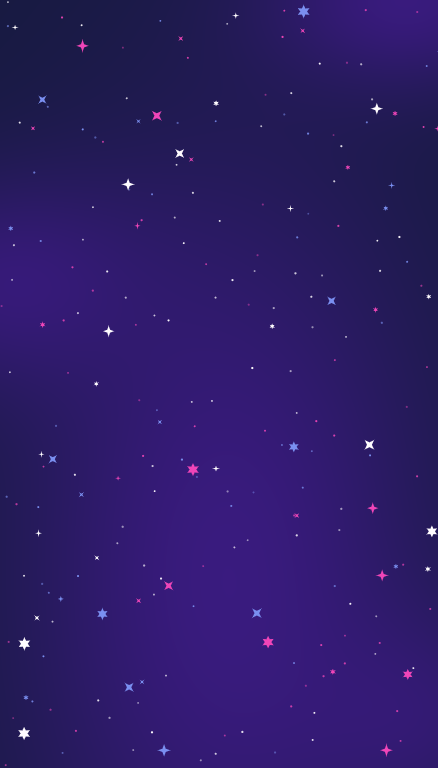
A Shadertoy shader for this background:

```glsl
// Violet night sky: soft nebula glows behind scattered white, pink and blue stars.

const float PI = 3.14159265;

// Sky
const vec3 NAVY   = vec3(0.085, 0.100, 0.245);
const vec3 VIOLET = vec3(0.250, 0.105, 0.540);

// Star colours
const vec3 WHITE = vec3(1.00, 0.99, 1.00);
const vec3 PINK  = vec3(0.94, 0.27, 0.72);
const vec3 BLUE  = vec3(0.48, 0.56, 0.94);

// Star layers: cell size and tip radius in canvas heights, share of filled cells
const float LARGE_CELL = 0.091, LARGE_RADIUS = 0.0086, LARGE_SHARE = 0.27;
const float SMALL_CELL = 0.067, SMALL_RADIUS = 0.0038, SMALL_SHARE = 0.29;
const float DUST_CELL  = 0.039, DUST_RADIUS  = 0.0014, DUST_SHARE  = 0.50;

// Ratio of valley to tip radius
const float CROSS_WAIST = 0.38;
const float HEX_WAIST   = 0.54;

float hash(vec2 p) {
    return fract(sin(dot(p, vec2(127.1, 311.7))) * 43758.5453);
}

// Elliptical Gaussian falloff
float glow(vec2 uv, vec2 center, vec2 radius) {
    vec2 d = (uv - center) / radius;
    return exp(-dot(d, d));
}

vec3 skyColor(vec2 uv) {
    // Screen-blend the glows so overlaps stay smooth
    float dark = 1.0 - 0.85 * glow(uv, vec2(0.52, 0.25), vec2(0.50, 0.55));
    dark *= 1.0 - 0.72 * glow(uv, vec2(0.02, 0.63), vec2(0.34, 0.14));
    dark *= 1.0 - 0.82 * glow(uv, vec2(0.93, 1.00), vec2(0.34, 0.12));
    dark *= 1.0 - 0.55 * glow(uv, vec2(0.95, 0.07), vec2(0.30, 0.14));
    return mix(NAVY, VIOLET, 1.0 - dark);
}

// Signed distance to a star with one tip pointing up
float starDistance(vec2 p, float points, float tip, float waist) {
    float sector = PI / points;
    float angle = abs(mod(atan(p.x, p.y) + sector, 2.0 * sector) - sector);
    vec2 folded = length(p) * vec2(cos(angle), sin(angle));
    vec2 edge = tip * (waist * vec2(cos(sector), sin(sector)) - vec2(1.0, 0.0));
    return dot(folded - vec2(tip, 0.0), normalize(vec2(edge.y, -edge.x)));
}

// Upright cross, diagonal cross or six-pointed star
float pickStar(vec2 p, float radius, float pick) {
    if (pick > 0.67) return starDistance(p, 6.0, radius, HEX_WAIST);
    if (pick > 0.33) p = vec2(p.x - p.y, p.x + p.y) * sqrt(0.5);
    return starDistance(p, 4.0, radius, CROSS_WAIST);
}

vec3 pickColor(float pick, float whiteShare) {
    if (pick < whiteShare) return WHITE;
    return pick < mix(whiteShare, 1.0, 0.55) ? PINK : BLUE;
}

// One jittered grid of stars; each star stays inside its own cell
vec3 addStars(vec3 color, vec2 p, float cell, float radius, float share,
              float whiteShare, bool isDust, float seed) {
    vec2 id = floor(p / cell);
    vec2 key = id + seed;
    if (hash(key) > share) return color;

    vec2 jitter = vec2(hash(key + 17.3), hash(key + 41.9));
    float margin = 1.4 * radius / cell;
    vec2 local = p - (id + mix(vec2(margin), vec2(1.0 - margin), jitter)) * cell;
    float size = radius * mix(0.78, 1.0, hash(key + 5.7));

    float dist = isDust ? length(local) - size
                        : pickStar(local, size, hash(key + 63.1));
    float coverage = clamp(0.5 - dist * iResolution.y, 0.0, 1.0);
    float opacity = isDust ? mix(0.45, 1.0, hash(key + 29.4)) : 1.0;
    return mix(color, pickColor(hash(key + 88.6), whiteShare), coverage * opacity);
}

void mainImage(out vec4 fragColor, in vec2 fragCoord) {
    vec2 p = fragCoord / iResolution.y;
    vec3 color = skyColor(fragCoord / iResolution.xy);

    color = addStars(color, p, DUST_CELL, DUST_RADIUS, DUST_SHARE, 0.45, true, 3.0);
    color = addStars(color, p, SMALL_CELL, SMALL_RADIUS, SMALL_SHARE, 0.40, false, 57.0);
    color = addStars(color, p, LARGE_CELL, LARGE_RADIUS, LARGE_SHARE, 0.34, false, 131.0);

    fragColor = vec4(color, 1.0);
}
```
